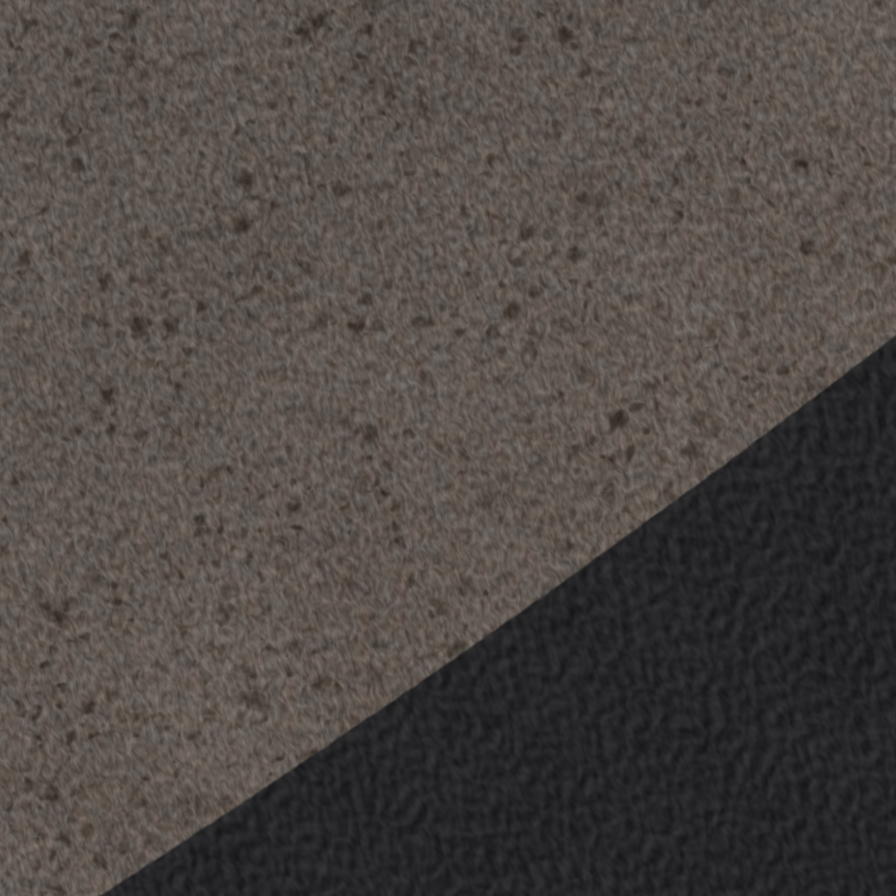
This texture is drawn by a WebGL 1 fragment shader. Its source:

```glsl
precision highp float;
uniform vec2 u_resolution;

#define STONE_COLOR vec3(0.372, 0.342, 0.320)
#define SHADE_COLOR vec3(0.146, 0.144, 0.151)
#define SPECK_COLOR vec3(0.205, 0.175, 0.145)
#define EDGE_START 0.111
#define EDGE_SLOPE 0.704
#define EDGE_SAG 0.07
#define EDGE_SOFTNESS 0.0022
#define GRAIN_SCALE vec2(155.0, 90.0)
#define GRAIN_AMOUNT 0.115
#define RELIEF_SCALE vec2(88.0, 66.0)
#define RELIEF_AMOUNT 0.062

vec2 hash2(vec2 p) {
  vec3 q = fract(p.xyx * vec3(0.1031, 0.1030, 0.0973));
  q += dot(q, q.yzx + 33.33);
  return fract((q.xx + q.yz) * q.zy);
}

float gradientDot(vec2 cell, vec2 offset) {
  float angle = 6.2832 * hash2(cell).x;
  return dot(vec2(cos(angle), sin(angle)), offset);
}

float gradientNoise(vec2 p) {
  vec2 i = floor(p);
  vec2 f = p - i;
  vec2 u = f * f * f * (f * (f * 6.0 - 15.0) + 10.0);
  float low = mix(gradientDot(i, f),
                  gradientDot(i + vec2(1.0, 0.0), f - vec2(1.0, 0.0)), u.x);
  float high = mix(gradientDot(i + vec2(0.0, 1.0), f - vec2(0.0, 1.0)),
                   gradientDot(i + 1.0, f - 1.0), u.x);
  return mix(low, high, u.y);
}

// Soft round pits, one candidate per cell
float specks(vec2 p, float density) {
  vec2 cell = floor(p);
  float cover = 0.0;
  for (int y = -1; y <= 1; y++) {
    for (int x = -1; x <= 1; x++) {
      vec2 id = cell + vec2(float(x), float(y));
      vec2 traits = hash2(id + 71.0);
      float radius = mix(0.22, 0.50, traits.y);
      float dist = length(p - id - hash2(id));
      float pit = 1.0 - smoothstep(radius * 0.15, radius, dist);
      cover = max(cover, pit * step(traits.x, density) * mix(0.45, 1.0, traits.y));
    }
  }
  return cover;
}

vec3 stone(vec2 uv, float edgeDistance) {
  // Short slanted fibres, bent so that they do not line up
  vec2 bend = 0.004 * vec2(gradientNoise(uv * 55.0), gradientNoise(uv * 55.0 + 40.0));
  vec2 slanted = vec2(uv.x + 0.28 * uv.y, uv.y - 0.15 * uv.x) + bend;
  float grain = gradientNoise(slanted * GRAIN_SCALE + 20.0)
              + 0.55 * gradientNoise(slanted * GRAIN_SCALE * 1.8 + 90.0)
              + 0.40 * gradientNoise(uv * 80.0 + 150.0);

  // Broad tone, slightly warmer and lighter towards the edge
  float mottle = gradientNoise(uv * 6.0 + 3.0) + 0.9 * gradientNoise(uv * 27.0 + 11.0);
  float nearEdge = 1.0 - smoothstep(0.0, 0.65, edgeDistance);
  vec3 color = STONE_COLOR + GRAIN_AMOUNT * grain + 0.026 * mottle;
  color += nearEdge * vec3(0.013, 0.009, 0.007) - 0.004;
  color += vec3(0.018, 0.0, -0.014) * gradientNoise(uv * 48.0 + 210.0);

  // Ragged pits in two sizes, gathered in loose clusters
  vec2 warped = uv + 2.0 * bend
              + 0.004 * vec2(gradientNoise(uv * 110.0 + 7.0), gradientNoise(uv * 110.0 + 66.0));
  float cluster = 0.80 + 0.9 * gradientNoise(uv * 8.0 + 17.0);
  float pits = max(0.85 * specks(warped * 32.0 + 5.0, 0.22),
                   0.62 * specks(warped * 58.0 + 130.0, 0.45));
  pits *= cluster * (1.0 + 0.8 * gradientNoise(uv * 120.0 + 9.0));
  return mix(color, SPECK_COLOR + 0.06 * grain, clamp(pits, 0.0, 0.85));
}

vec3 shade(vec2 uv) {
  // Embossed bumps lit from the upper left
  vec2 bend = 0.006 * vec2(gradientNoise(uv * 35.0 + 12.0), gradientNoise(uv * 35.0 + 52.0));
  vec2 p = (vec2(uv.x + 0.2 * uv.y, uv.y) + bend) * RELIEF_SCALE;
  vec2 toLight = vec2(-0.22, 0.18);
  float relief = gradientNoise(p - toLight) - gradientNoise(p + toLight);
  float grain = gradientNoise(p * 2.0 + 60.0);
  float mottle = gradientNoise(uv * 9.0 + 31.0) + gradientNoise(uv * 32.0 + 77.0);
  return SHADE_COLOR + RELIEF_AMOUNT * relief + 0.036 * grain + 0.011 * mottle;
}

void main() {
  vec2 uv = gl_FragCoord.xy / u_resolution;

  // Gently sagging diagonal boundary
  float run = uv.x - EDGE_START;
  float edgeHeight = EDGE_SLOPE * run - EDGE_SAG * run * (1.0 - uv.x);
  float edgeDistance = (uv.y - edgeHeight) / length(vec2(1.0, EDGE_SLOPE));
  edgeDistance += 0.0012 * gradientNoise(uv * 70.0);

  float lit = smoothstep(-EDGE_SOFTNESS, EDGE_SOFTNESS, edgeDistance);
  vec3 color = mix(shade(uv), stone(uv, edgeDistance), lit);
  gl_FragColor = vec4(color, 1.0);
}
```
